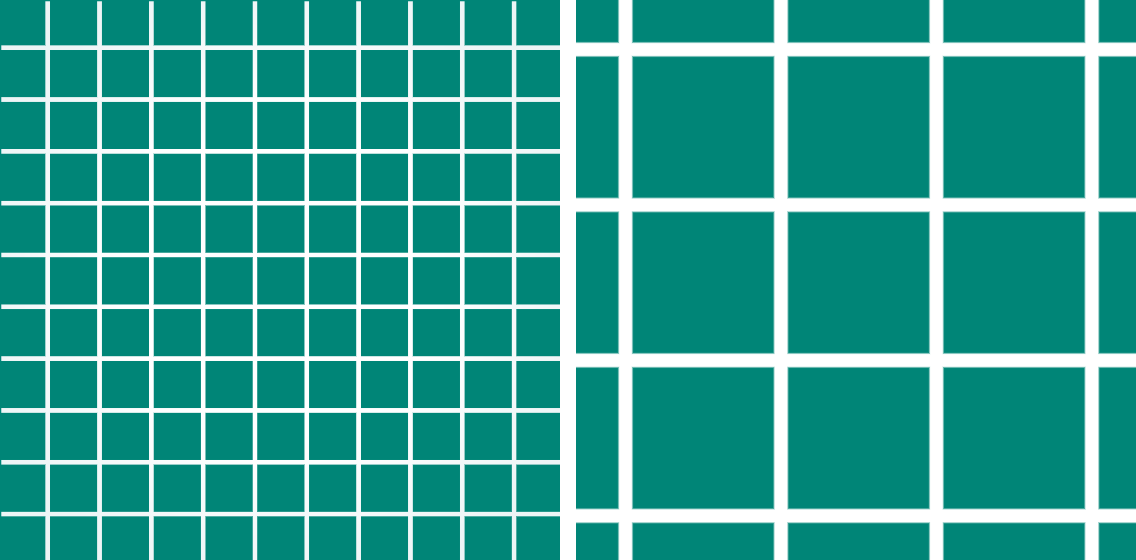
Left: the whole. Right: its middle third, enlarged.
Reproduce this pattern procedurally as a WebGL 1 fragment shader.

```glsl
precision highp float;

uniform vec2 u_resolution;

#define PITCH 0.09253
#define FIRST_LINE 0.0852
#define LINE_WIDTH 0.0083
#define LINE_START 0.0024
#define EDGE_SOFTNESS 0.0016
#define TILE_COLOR vec3(0.0, 0.522, 0.467)
#define LINE_COLOR vec3(1.0)
#define FADED_LINE_COLOR vec3(0.93, 0.96, 0.965)

// Distance on each axis to the nearest grid line
vec2 gridDistance(vec2 p) {
    vec2 cell = fract((p - FIRST_LINE) / PITCH + 0.5) - 0.5;
    return abs(cell) * PITCH;
}

void main() {
    // Canvas units, measured from the upper left corner
    vec2 p = gl_FragCoord.xy / u_resolution;
    p.y = 1.0 - p.y;
    float pixel = 1.0 / min(u_resolution.x, u_resolution.y);
    float blur = 0.5 * max(EDGE_SOFTNESS, pixel);

    // x holds vertical lines, y holds horizontal lines
    vec2 lines = 1.0 - smoothstep(-blur, blur, gridDistance(p) - 0.5 * LINE_WIDTH);

    // Lines stop just short of the top and left borders
    lines *= smoothstep(-blur, blur, p.yx - LINE_START);
    float coverage = max(lines.x, lines.y);

    // Lines grow slightly duller toward the borders
    float fade = smoothstep(0.25, 0.6, length(p - 0.5));
    vec3 lineColor = mix(LINE_COLOR, FADED_LINE_COLOR, fade);

    gl_FragColor = vec4(mix(TILE_COLOR, lineColor, coverage), 1.0);
}
```
